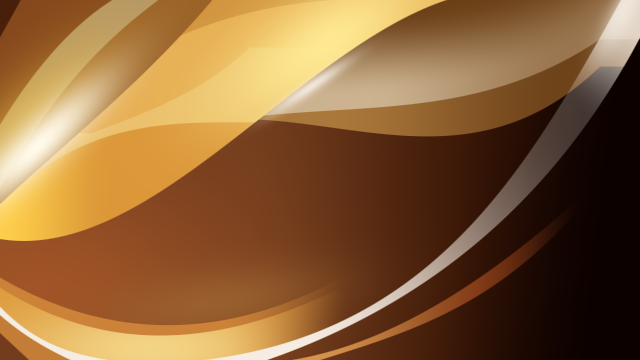
Write a WebGL 2 fragment shader that draws this background.

```glsl
#version 300 es
precision highp float;
// Golden and white translucent ribbons sweeping over a dark brown gradient.
// Each ribbon lies between two cubic curves; soft rotated Gaussians add
// the light. Lengths are in canvas heights, with the origin at lower left.

uniform vec2 u_resolution;
out vec4 fragColor;

const vec3 BLACK_BROWN = vec3(0.05, 0.005, 0.0);
const vec3 BROWN = vec3(0.45, 0.24, 0.115);
const vec3 COPPER = vec3(0.67, 0.35, 0.16);
const vec3 AMBER = vec3(0.86, 0.59, 0.22);
const vec3 GOLD = vec3(0.99, 0.80, 0.28);
const vec3 CREAM = vec3(1.0, 0.92, 0.58);
const vec3 TAN = vec3(0.67, 0.47, 0.23);
const vec3 PEARL = vec3(0.96, 0.93, 0.89);

// Cubic through four points, held constant beyond both ends.
float curve(float x, vec4 xs, vec4 ys) {
    x = clamp(x, xs.x, xs.w);
    float sum = 0.0;
    for (int i = 0; i < 4; i++) {
        float term = ys[i];
        for (int j = 0; j < 4; j++) {
            if (j != i) term *= (x - xs[j]) / (xs[i] - xs[j]);
        }
        sum += term;
    }
    return sum;
}

// Antialiased coverage of the side where d is positive.
float cover(float d) {
    return clamp(d / max(fwidth(d), 1e-5) + 0.5, 0.0, 1.0);
}

// Elliptic Gaussian light, turned by an angle.
float glow(vec2 p, vec2 center, vec2 radii, float angle) {
    vec2 q = p - center;
    float c = cos(angle), s = sin(angle);
    q = vec2(c * q.x + s * q.y, c * q.y - s * q.x) / radii;
    return exp(-dot(q, q));
}

// Brown base, fading to black on the right.
vec3 backdrop(vec2 p) {
    vec3 col = mix(BROWN, vec3(0.23, 0.09, 0.025), smoothstep(0.65, 1.4, p.x));
    col = mix(col, BLACK_BROWN, smoothstep(1.2, 1.7, p.x + 0.12 * (0.5 - p.y)));
    col = mix(col, COPPER, 0.8 * glow(p, vec2(0.1, 0.2), vec2(0.55, 0.32), 0.0));
    return mix(col, TAN, 0.5 * glow(p, vec2(0.62, 0.16), vec2(0.3, 0.09), 0.15));
}

// Pale veil and tan ribbon at the upper right.
vec3 veils(vec3 col, vec2 p, float inside) {
    float low = curve(p.x, vec4(0.625, 1.042, 1.389, 1.667), vec4(0.669, 0.630, 0.648, 0.815));
    float high = curve(p.x, vec4(0.706, 1.042, 1.389, 1.667), vec4(0.676, 0.701, 0.759, 0.891));
    vec3 tan = mix(TAN, vec3(0.43, 0.26, 0.10), smoothstep(0.9, 1.6, p.x));
    col = mix(col, tan, cover(p.y - low) * inside);
    vec3 veil = mix(vec3(0.80, 0.70, 0.56), vec3(0.60, 0.46, 0.31), smoothstep(1.0, 1.6, p.x));
    veil = mix(veil, vec3(0.42, 0.25, 0.09), smoothstep(0.03, 0.27, p.y - high));
    return mix(col, veil, cover(p.y - high) * inside);
}

// Broad S-shaped gold sheet with an inner lighter band.
vec3 goldSheet(vec3 col, vec2 p) {
    float rim = curve(p.x, vec4(0.0, 0.463, 0.926, 1.25), vec4(0.336, 0.479, 0.826, 1.003));
    float low = curve(p.x, vec4(0.0, 0.162, 0.347, 0.706), vec4(0.433, 0.56, 0.634, 0.66));
    float high = curve(p.x, vec4(0.231, 0.463, 0.694, 0.926), vec4(0.745, 0.884, 0.965, 1.0));
    float fold = curve(p.x, vec4(0.255, 0.417, 0.556, 0.694), vec4(0.63, 0.694, 0.764, 0.868));
    vec3 sheet = mix(GOLD, AMBER, smoothstep(0.0, 0.32, p.x));
    vec3 band = mix(vec3(0.92, 0.75, 0.42), vec3(0.90, 0.68, 0.32), cover(p.y - fold));
    sheet = mix(sheet, band, cover(p.y - low));
    sheet = mix(sheet, vec3(0.80, 0.55, 0.22), 0.8 * cover(p.y - high));
    sheet = mix(sheet, CREAM, 0.95 * glow(p, vec2(0.91, 0.88), vec2(0.32, 0.14), 0.55));
    return mix(col, sheet, cover(p.y - rim));
}

// Brown corner at the upper left, crossed by a pale arc.
vec3 leftCorner(vec3 col, vec2 p) {
    float side = curve(p.x, vec4(0.0, 0.231, 0.382, 0.59), vec4(0.433, 0.641, 0.78, 1.0));
    float outer = curve(p.x, vec4(0.0, 0.069, 0.185, 0.3125), vec4(0.653, 0.757, 0.896, 1.0));
    float inner = curve(p.x, vec4(0.0, 0.139, 0.278, 0.44), vec4(0.479, 0.699, 0.861, 1.0));
    vec3 corner = mix(vec3(0.60, 0.38, 0.15), vec3(0.52, 0.28, 0.11), cover(p.y - outer));
    corner = mix(corner, vec3(0.71, 0.59, 0.39), cover(p.y - inner) * cover(outer - p.y));
    corner = mix(corner, vec3(0.28, 0.12, 0.04), cover(p.y - 0.896 - 1.8 * p.x));
    corner = mix(corner, GOLD, 0.5 * glow(p, vec2(0.08, 0.65), vec2(0.3, 0.12), 0.8));
    return mix(col, corner, cover(p.y - side));
}

// Stacked amber and yellow ribbons at the lower left, with a white thread.
vec3 lowerRibbons(vec3 col, vec2 p, float inside) {
    float top = curve(p.x, vec4(0.0, 0.301, 0.648, 0.972), vec4(0.229, 0.113, 0.116, 0.241));
    float mid = curve(p.x, vec4(0.0, 0.301, 0.671, 0.926), vec4(0.201, 0.081, 0.097, 0.19));
    float high = curve(p.x, vec4(0.0, 0.116, 0.231, 0.301), vec4(0.148, 0.058, 0.014, 0.0));
    float low = curve(p.x, vec4(0.0, 0.07, 0.13, 0.197), vec4(0.125, 0.071, 0.034, 0.0));
    float fade = 1.0 - smoothstep(0.6, 0.98, p.x);
    col = mix(col, vec3(0.80, 0.51, 0.22), cover(top - p.y) * inside * fade);
    vec3 yellow = mix(AMBER, vec3(0.95, 0.83, 0.52), glow(p, vec2(0.42, 0.03), vec2(0.4, 0.14), 0.0));
    col = mix(col, yellow, cover(mid - p.y) * inside * fade);
    col = mix(col, vec3(0.77, 0.49, 0.21), cover(low - p.y));
    col = mix(col, BROWN, cover(0.075 - 0.93 * p.x - p.y));
    return mix(col, PEARL, cover(high - p.y) * cover(p.y - low));
}

// Thin copper ribbon at the lower right.
vec3 copperRibbon(vec3 col, vec2 p) {
    float high = curve(p.x, vec4(0.81, 1.204, 1.481, 1.63), vec4(0.0, 0.148, 0.34, 0.468));
    float low = curve(p.x, vec4(0.89, 1.204, 1.505, 1.63), vec4(0.0, 0.113, 0.3125, 0.444));
    vec3 tint = mix(vec3(0.84, 0.58, 0.30), vec3(0.50, 0.22, 0.08), smoothstep(0.85, 1.4, p.x));
    float fade = 1.0 - smoothstep(1.3, 1.63, p.x);
    return mix(col, tint, cover(high - p.y) * cover(p.y - low) * fade);
}

void main() {
    vec2 p = gl_FragCoord.xy / u_resolution.y;
    // The large arc is a single-valued curve along the rising diagonal.
    float along = p.x + p.y, across = p.x - p.y;
    float inner = across - curve(along, vec4(0.567, 1.394, 1.856, 2.725), vec4(0.567, 0.921, 0.921, 0.725));
    float outer = across - curve(along, vec4(0.741, 1.359, 1.771, 2.674), vec4(0.741, 0.956, 1.007, 0.882));
    float inside = cover(-outer);

    vec3 col = backdrop(p);
    col = veils(col, p, inside);
    col = goldSheet(col, p);
    col = leftCorner(col, p);
    col = lowerRibbons(col, p, inside);
    col = copperRibbon(col, p);

    float opacity = mix(1.0, 0.22, smoothstep(0.8, 2.25, along));
    opacity = mix(opacity, 0.8, smoothstep(2.3, 2.7, along));
    col = mix(col, PEARL, cover(inner) * inside * opacity);

    // Highlights along the ribbons.
    col = mix(col, vec3(1.0, 0.98, 0.92), glow(p, vec2(0.1, 0.59), vec2(0.27, 0.065), 0.75));
    col = mix(col, PEARL, 0.9 * glow(p, vec2(0.865, 0.76), vec2(0.12, 0.017), 0.6));
    col = mix(col, PEARL, 0.7 * glow(p, vec2(1.735, 0.98), vec2(0.13, 0.035), 1.1));
    fragColor = vec4(col, 1.0);
}
```
